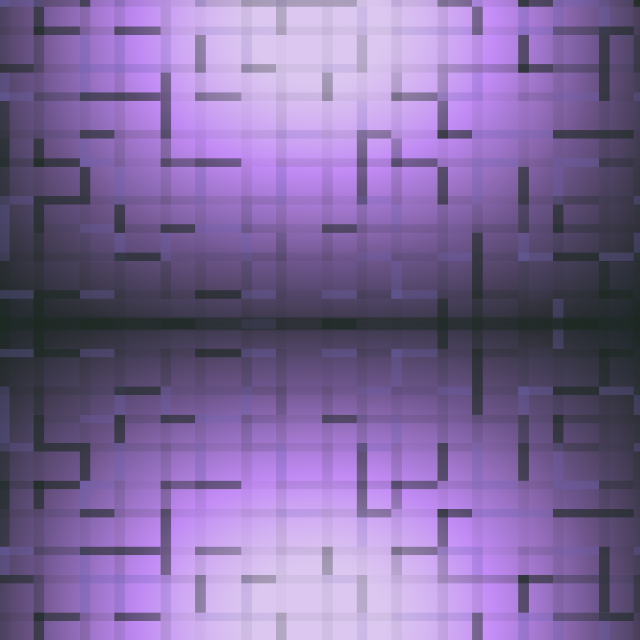
This background is drawn by a Shadertoy shader. Its source:

```glsl
// A violet glow mirrored about a dark horizontal seam, overlaid with a maze of bars.
// Bars sit on lines of a fine cell grid whose spacing alternates between 3 and 4 cells;
// a hash gives each bar its strength and tint, and a colour ramp paints the glow.

const float SEAM_Y = 0.4941;
const float LINE_STEP = 3.4375;               // mean cells between two lines
const vec2 CELL = vec2(0.01803, 0.01472);     // cell size in canvas units
const vec2 GRID_START = vec2(-0.0023, 0.0384);
const vec2 LINE_PHASE = vec2(0.53, 0.60);

const vec3 BLACK_GREEN = vec3(0.02, 0.09, 0.02);
const vec3 CHARCOAL = vec3(0.17, 0.18, 0.20);
const vec3 PLUM = vec3(0.43, 0.33, 0.54);
const vec3 VIOLET = vec3(0.77, 0.55, 0.97);
const vec3 PALE_LILAC = vec3(0.86, 0.78, 0.94);
const vec3 BAR_DARK = vec3(0.11, 0.16, 0.13);
const vec3 BAR_BLUE = vec3(0.42, 0.38, 0.68);

float hash(vec2 p, float seed) {
    vec3 q = fract(vec3(p.xyx + seed) * vec3(0.1031, 0.1030, 0.0973));
    q += dot(q, q.yzx + 33.33);
    return fract((q.x + q.y) * q.z);
}

float ramp(float a, float b, float x) {
    return clamp((x - a) / (b - a), 0.0, 1.0);
}

vec3 glowColor(float level) {
    vec3 c = mix(BLACK_GREEN, CHARCOAL, ramp(0.0, 0.2, level));
    c = mix(c, PLUM, ramp(0.2, 0.5, level));
    c = mix(c, VIOLET, ramp(0.5, 0.8, level));
    return mix(c, PALE_LILAC, ramp(0.8, 0.97, level));
}

// Brightness: a sine rise away from the seam, a parabola across
float glowLevel(float x, float d) {
    float rise = 0.27 + 0.73 * sin(d * 3.4);
    float dx = x - 0.495;
    return rise * (1.0 - 2.6 * dx * dx);
}

// Returns line index, distance past its start in cells, and line coverage
vec3 gridLine(float u, float phase, float aa) {
    float index = ceil((floor(u) + 1.0 - phase) / LINE_STEP) - 1.0;
    float t = u - floor(index * LINE_STEP + phase);
    float cover = smoothstep(0.0, aa, t) * (1.0 - smoothstep(1.0 - aa, 1.0, t));
    return vec3(index, t, cover);
}

// Bar tint premultiplied by its opacity
vec4 barInk(vec2 id, float seed) {
    float h = hash(id, seed);
    float blue = step(h, 0.2);
    float alpha = 0.20 * h + 0.42 * smoothstep(0.70, 0.86, h) + 0.28 * blue;
    return vec4(mix(BAR_DARK, BAR_BLUE, blue) * alpha, alpha);
}

// Ink changes smoothly where one bar meets the next along a line
vec4 barAlong(vec2 id, vec2 axis, float t, float aa, float seed) {
    return mix(barInk(id - axis, seed), barInk(id, seed), smoothstep(0.0, aa, t));
}

vec3 applyInk(vec3 color, vec4 ink, float amount) {
    return color * (1.0 - ink.a * amount) + ink.rgb * amount;
}

void mainImage(out vec4 fragColor, in vec2 fragCoord) {
    vec2 uv = fragCoord / iResolution.xy;
    vec2 aa = 1.0 / (iResolution.xy * CELL);
    vec2 p = vec2(uv.x, abs(uv.y - SEAM_Y));

    // Mirrored glow
    float level = glowLevel(p.x, p.y);
    vec3 color = glowColor(level);

    // Grid lines around this point
    vec2 cell = (p - GRID_START) / CELL;
    vec3 column = gridLine(cell.x, LINE_PHASE.x, aa.x);
    vec3 row = gridLine(cell.y, LINE_PHASE.y, aa.y);
    vec2 id = vec2(column.x, row.x);

    // Faint panels between the lines
    float panel = hash(id, 71.0);
    color = mix(color, BAR_BLUE, 0.10 * panel * (1.0 - ramp(0.7, 0.95, level)));

    // Vertical and horizontal bars, softened in the bright core
    float strength = 1.0 - 0.6 * ramp(0.75, 1.0, level);
    vec4 upright = barAlong(id, vec2(0.0, 1.0), row.y, aa.y, 13.0);
    vec4 level_bar = barAlong(id, vec2(1.0, 0.0), column.y, aa.x, 47.0);
    color = applyInk(color, upright, column.z * strength);
    color = applyInk(color, level_bar, row.z * strength);

    // Dark seam with a thin central crease
    float px = 1.0 / iResolution.y;
    float seam = 1.0 - smoothstep(0.0095 - px, 0.0095 + px, p.y);
    float crease = 1.0 - smoothstep(0.0, 0.004, abs(p.y - 0.009));
    color = mix(color, BAR_DARK, 0.42 * seam + 0.12 * crease);

    fragColor = vec4(color, 1.0);
}
```
